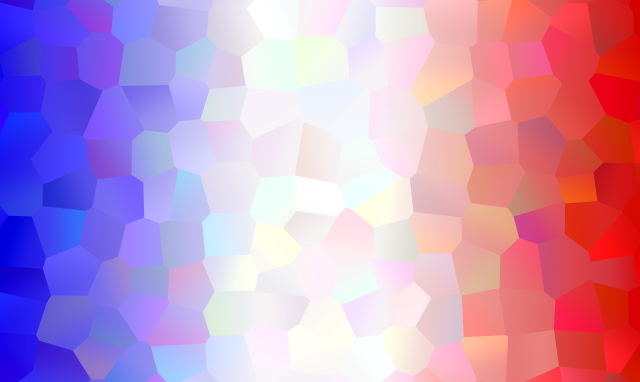
Give the GLSL for this background, as a WebGL 1 fragment shader.

```glsl
precision highp float;
// Faceted mosaic running from blue through white to red.
// A jittered Voronoi grid forms the facets; each one adds a pastel tint
// that fades across it in its own direction.

uniform vec2 u_resolution;

const float ROWS = 9.0;

vec3 hash3(vec2 p) {
  vec3 q = fract(p.xyx * vec3(0.1031, 0.1030, 0.0973));
  q += dot(q, q.yxz + 33.33);
  return fract((q.xxy + q.yzz) * q.zyx);
}

vec2 seedPoint(vec2 cell) {
  return cell + 0.5 + 0.78 * (hash3(cell + 31.0).xy - 0.5);
}

// Horizontal sweep, x from 0 to 1
vec3 sweep(float x) {
  vec3 white = vec3(0.97, 0.965, 0.965);
  vec3 fromBlue = mix(vec3(0.07, 0.02, 0.92), white, clamp(x / 0.39, 0.0, 1.0));
  vec3 toRed = mix(vec3(0.83, 0.0, 0.0), white, clamp((1.0 - x) / 0.4, 0.0, 1.0));
  return min(fromBlue, toRed);
}

// Colour of one facet at p, both in grid units
vec3 facetColor(vec2 p, vec2 cell, float gridWidth) {
  vec2 seed = seedPoint(cell);
  vec3 rnd = hash3(cell + 73.0);
  float x = mix(seed.x, p.x, 0.55) / gridWidth;
  float angle = 6.2832 * hash3(cell + 117.0).x;
  float fade = smoothstep(-0.5, 0.5, dot(p - seed, vec2(cos(angle), sin(angle))));
  float strength = mix(0.2, 0.34, smoothstep(0.1, 0.4, abs(x - 0.5)));
  vec3 tint = strength * (rnd - 0.48);
  return clamp(sweep(x) + tint * mix(0.15, 1.0, fade), 0.0, 1.0);
}

void main() {
  float gridWidth = ROWS * u_resolution.x / u_resolution.y;
  vec2 p = gl_FragCoord.xy / u_resolution.y * ROWS;
  vec2 home = floor(p);

  // Two nearest seeds
  vec2 nearCell = home;
  vec2 nextCell = home;
  float nearDist = 100.0;
  float nextDist = 100.0;
  for (int j = -2; j <= 2; j++) {
    for (int i = -2; i <= 2; i++) {
      vec2 cell = home + vec2(float(i), float(j));
      vec2 offset = seedPoint(cell) - p;
      float dist = dot(offset, offset);
      if (dist < nearDist) {
        nextDist = nearDist;
        nextCell = nearCell;
        nearDist = dist;
        nearCell = cell;
      } else if (dist < nextDist) {
        nextDist = dist;
        nextCell = cell;
      }
    }
  }

  // Blend across the shared edge over about one pixel
  float gap = distance(seedPoint(nearCell), seedPoint(nextCell));
  float edge = 0.5 * (nextDist - nearDist) / max(gap, 0.001);
  float cover = clamp(0.5 + edge * u_resolution.y / ROWS, 0.0, 1.0);
  vec3 color = mix(facetColor(p, nextCell, gridWidth),
                   facetColor(p, nearCell, gridWidth), cover);
  gl_FragColor = vec4(color, 1.0);
}
```
